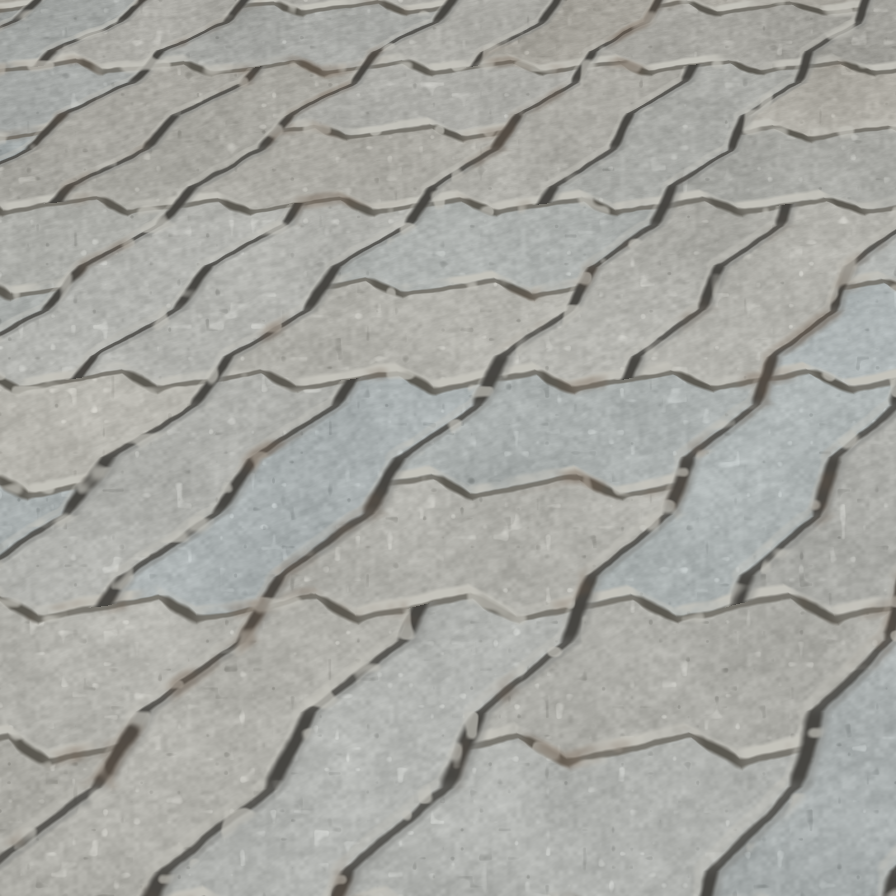
Write a three.js fragment shader that draws this texture.

```glsl
varying vec2 vUv;

#define ROW_Y 0.677
#define ROW_STEP 0.190
#define TAPER 0.15
#define COL_X 0.293
#define COL_STEP 0.354
#define SHEAR 0.336
#define ZIGZAG 0.043
#define GAP_THIN 0.0030
#define GAP_WIDE 0.0066
#define STONE vec3(0.685, 0.690, 0.675)
#define GAP_DARK vec3(0.27, 0.265, 0.25)
#define LIP_LIGHT vec3(0.77, 0.765, 0.735)

float hash(vec2 p) {
  return fract(sin(dot(p, vec2(127.1, 311.7))) * 43758.5453);
}

float noise(vec2 p) {
  vec2 i = floor(p), f = fract(p);
  f = f * f * (3.0 - 2.0 * f);
  return mix(mix(hash(i), hash(i + vec2(1.0, 0.0)), f.x),
             mix(hash(i + vec2(0.0, 1.0)), hash(i + vec2(1.0)), f.x), f.y);
}

float fbm(vec2 p) {
  float sum = 0.0, amp = 0.5;
  for (int k = 0; k < 4; k++) {
    sum += amp * noise(p);
    p = p * 2.03 + 17.3;
    amp *= 0.5;
  }
  return sum / 0.9375;
}

// x: offset of the zigzag edge, y: 1 on its falling part
vec2 zigzag(float t, float peak, float fall) {
  float p = fract(2.0 * (t - peak));
  float wave = p < fall ? 1.0 - 2.0 * p / fall : 2.0 * (p - fall) / (1.0 - fall) - 1.0;
  float falling = smoothstep(0.0, 0.08, p) * (1.0 - smoothstep(fall - 0.06, fall + 0.06, p));
  return vec2(wave * ZIGZAG, falling);
}

// canvas point to paving coordinates, z: perspective depth
vec3 ground(vec2 p) {
  float down = 1.0 - p.y;
  float row = (ROW_Y - down) / (ROW_STEP + TAPER * down);
  float depth = 1.0 + TAPER * row;
  return vec3((p.x * depth - COL_X - SHEAR * row) / COL_STEP, row, depth);
}

float band(float d, float halfWidth) {
  return 1.0 - smoothstep(halfWidth * 0.45, halfWidth * 1.5, abs(d));
}

void main() {
  // uneven edges
  vec2 p = vUv + 0.007 * (vec2(fbm(vUv * 24.0), fbm(vUv * 24.0 + 40.0)) - 0.5);
  vec3 g = ground(p);
  float depth = g.z;

  // blocks of two pavers, turned in a checkerboard
  float nearRow = floor(2.0 * g.y + 0.5) * 0.5;
  vec2 zigU = zigzag(g.y, 0.37, 0.5);
  vec2 zigV = zigzag(g.x + SHEAR / COL_STEP * (g.y - nearRow), 0.17, 0.24);
  vec2 uv = g.xy - vec2(zigU.x, zigV.x);
  vec2 block = floor(uv);
  vec2 split = mod(block.x + block.y, 2.0) < 0.5 ? vec2(1.0, 2.0) : vec2(2.0, 1.0);
  vec2 cell = uv * split;
  vec2 toJoint = (cell - floor(cell + 0.5)) / split;
  vec2 id = floor(cell) + split * 37.0;

  // stone tint, mottling and grain
  float tone = hash(id);
  vec3 color = STONE + (tone - 0.5) * 0.045;
  color += vec3(-0.03, 0.002, 0.03) * smoothstep(0.55, 1.0, hash(id + 9.1));
  color += vec3(0.012, 0.0, -0.014) * hash(id + 4.7);
  color += 0.10 * (fbm(vUv * 11.0) - 0.5);
  color += 0.09 * (fbm(g.xy * vec2(28.0, 34.0)) - 0.5);
  color += 0.06 * (noise(vUv * 190.0) - 0.5);
  color += 0.08 * smoothstep(0.84, 0.98, noise(vUv * 85.0 + 3.0));
  color -= 0.08 * smoothstep(0.87, 0.99, noise(vUv * 95.0 + 60.0));
  color -= vec3(0.04, 0.046, 0.05) * smoothstep(0.62, 1.0, vUv.y);

  // distances to the joints on the canvas
  float wear = fbm(vUv * 17.0 + 8.0);
  float du = toJoint.x * COL_STEP / depth * mix(0.55, 0.9, zigU.y);
  float dv = toJoint.y * (ROW_STEP + TAPER * ROW_Y) / (depth * depth);

  // lit lip above the cross joints, thin shadow below
  float lip = band(dv - 0.0065 / depth, 0.0055 / depth);
  color = mix(color, LIP_LIGHT, lip * (1.0 - 0.6 * zigV.y) * smoothstep(0.2, 0.6, wear));
  float shadeWidth = mix(GAP_THIN, GAP_WIDE, zigV.y) * mix(0.7, 1.3, wear) / depth;
  float shade = band(dv + 0.0015 / depth, shadeWidth);
  vec3 shadeColor = mix(vec3(0.43, 0.42, 0.39), vec3(0.34, 0.33, 0.30), zigV.y);
  color = mix(color, shadeColor, shade * mix(0.85, 0.95, zigV.y));

  // dark long joints with a pale worn edge
  float gapWidth = mix(GAP_THIN, GAP_WIDE, zigU.y) * mix(0.65, 1.4, wear) / depth;
  color = mix(color, LIP_LIGHT, 0.35 * band(du + 0.009 / depth, 0.004 / depth));
  color = mix(color, STONE * 0.74, 0.5 * band(du - 0.004 / depth, gapWidth * 1.4));
  color = mix(color, GAP_DARK, band(du, gapWidth) * mix(0.8, 0.97, zigU.y));

  // crumbs and brown soil caught in the joints
  float nearJoint = max(band(du, 0.010 / depth), band(dv, 0.009 / depth));
  color = mix(color, LIP_LIGHT, 0.7 * nearJoint * smoothstep(0.66, 0.85, noise(vUv * 55.0)));
  color = mix(color, vec3(0.42, 0.35, 0.29),
              0.4 * nearJoint * smoothstep(0.55, 0.8, fbm(vUv * 14.0 + 31.0)));

  gl_FragColor = vec4(clamp(color, 0.0, 1.0), 1.0);
}
```
